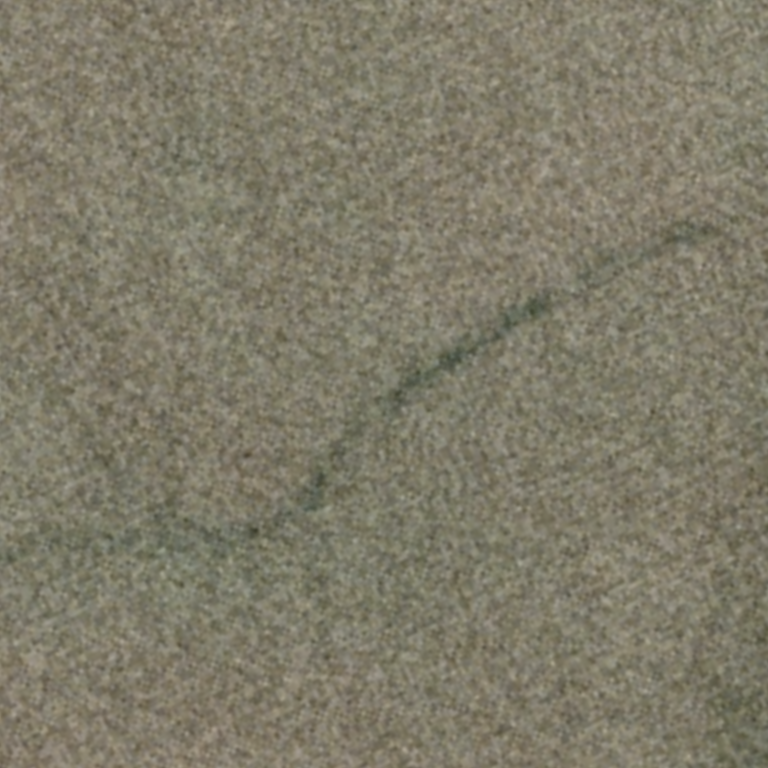
Reproduce this texture procedurally as a WebGL 2 fragment shader.

```glsl
#version 300 es
precision highp float;

uniform vec2 u_resolution;
out vec4 fragColor;

float hash(vec2 p) {
  return fract(sin(dot(p, vec2(127.1, 311.7))) * 43758.5453);
}

// Smooth value noise, centred on zero
float noise(vec2 p) {
  vec2 cell = floor(p), f = fract(p);
  f = f * f * (3.0 - 2.0 * f);
  float low = mix(hash(cell), hash(cell + vec2(1, 0)), f.x);
  float high = mix(hash(cell + vec2(0, 1)), hash(cell + vec2(1, 1)), f.x);
  return mix(low, high, f.y) - 0.5;
}

float fbm(vec2 p) {
  float sum = 0.0, amplitude = 0.5;
  for (int i = 0; i < 4; i++) {
    sum += amplitude * noise(p);
    p = mat2(1.6, 1.2, -1.2, 1.6) * p + 7.3;
    amplitude *= 0.55;
  }
  return sum;
}

mat2 rotation(float angle) {
  float c = cos(angle), s = sin(angle);
  return mat2(c, s, -s, c);
}

// Scattered soft grains: positive are pale, negative are dark
float grains(vec2 p, float density) {
  vec2 cell = floor(p), f = fract(p);
  float sum = 0.0;
  for (int y = -1; y <= 1; y++) {
    for (int x = -1; x <= 1; x++) {
      vec2 offset = vec2(x, y), id = cell + offset;
      vec2 centre = offset + vec2(hash(id + 3.1), hash(id + 17.7));
      vec2 d = rotation(6.283 * hash(id + 5.9)) * (f - centre);
      d.x *= mix(0.65, 1.0, hash(id + 41.3));
      float radius = mix(0.22, 0.36, hash(id + 29.5));
      float present = step(hash(id + 53.2), density);
      float strength = sign(hash(id + 67.4) - 0.5) * mix(0.4, 1.0, hash(id + 71.8));
      sum += present * strength * exp(-dot(d, d) / (radius * radius));
    }
  }
  return sum;
}

// Soft streak whose strength runs from a.z to b.z
float streak(vec2 p, vec3 a, vec3 b, float width) {
  vec2 along = b.xy - a.xy;
  float t = clamp(dot(p - a.xy, along) / dot(along, along), 0.0, 1.0);
  float d = length(p - a.xy - along * t) / width;
  return mix(a.z, b.z, t) * exp(-d * d);
}

// Mossy seam wandering from lower left to upper right
float seam(vec2 p, float width) {
  vec3 path[10] = vec3[10](
    vec3(0.0, 0.277, 0.65), vec3(0.08, 0.297, 0.5), vec3(0.21, 0.285, 0.25),
    vec3(0.35, 0.31, 0.6), vec3(0.4, 0.345, 0.9), vec3(0.43, 0.4, 0.45),
    vec3(0.53, 0.5, 0.8), vec3(0.68, 0.59, 1.0), vec3(0.79, 0.655, 0.4),
    vec3(0.91, 0.7, 0.6));
  float cover = 0.0;
  for (int i = 0; i < 9; i++) {
    cover = max(cover, streak(p, path[i], path[i + 1], width));
  }
  return cover;
}

// Broad faint stains beside the seam
float stains(vec2 p) {
  float s = streak(p, vec3(0.14, 0.95, 0.35), vec3(0.24, 0.89, 0.5), 0.035);
  s = max(s, streak(p, vec3(0.25, 0.89, 0.6), vec3(0.255, 0.79, 0.75), 0.02));
  s = max(s, streak(p, vec3(0.115, 0.68, 0.2), vec3(0.125, 0.38, 0.5), 0.03));
  s = max(s, streak(p, vec3(0.125, 0.38, 0.5), vec3(0.27, 0.31, 0.4), 0.035));
  s = max(s, streak(p, vec3(0.26, 0.5, 0.3), vec3(0.2, 0.42, 0.5), 0.025));
  s = max(s, streak(p, vec3(0.42, 0.24, 0.4), vec3(0.42, 0.05, 0.25), 0.012));
  return max(s, streak(p, vec3(0.885, 0.695, 0.8), vec3(0.935, 0.695, 0.8), 0.022));
}

void main() {
  vec2 p = gl_FragCoord.xy / u_resolution;

  // Grain at several scales
  float grain = 0.12 * noise(rotation(0.5) * p * 118.0);
  grain += 0.13 * noise(rotation(1.1) * p * 185.0 + 31.0);
  grain += 0.075 * grains(p * 84.0, 0.55);

  // Slow weathering and faint upright bands
  float weather = 0.07 * fbm(p * 5.0 + 2.0) + 0.025 * noise(p * vec2(15.0, 2.5) + 9.0);
  float shade = 0.022 * (p.y - 0.5) - 0.035 * smoothstep(0.88, 1.0, p.x) * (1.0 - p.y);

  // Green-grey growth with a ragged outline
  vec2 warped = p + 0.022 * vec2(fbm(p * 28.0), fbm(p * 28.0 + 50.0));
  float ragged = clamp(0.75 + 1.6 * fbm(p * 45.0 + 13.0), 0.0, 1.2);
  float growth = ragged * (seam(warped, 0.014) + 0.25 * seam(warped, 0.035));
  growth = min(growth + 0.5 * ragged * stains(warped), 1.1);

  vec3 colour = vec3(0.508, 0.488, 0.418) + grain + weather + shade;
  float tint = 0.07 * fbm(p * 4.0 + 21.0) + 0.03 * noise(p * 80.0 + 5.0);
  colour += tint * vec3(0.6, -0.25, -0.1);
  colour += 0.05 * noise(p * 95.0 + 77.0) * vec3(0.1, 0.0, -1.0);
  colour -= growth * vec3(0.15, 0.115, 0.11);

  fragColor = vec4(clamp(colour, 0.0, 1.0), 1.0);
}
```
